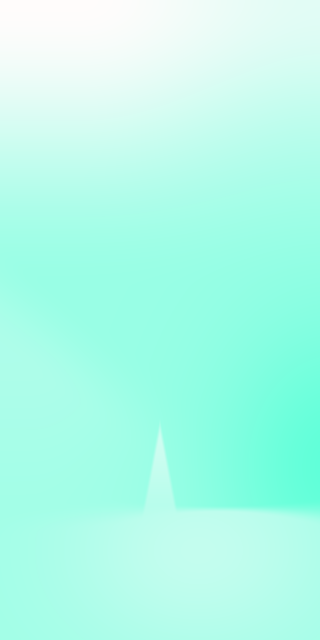
Give the GLSL for this background, as a Shadertoy shader.

```glsl
// A pale mint haze: white light at the top, a deep green glow at the right,
// and a slim cone standing behind a softly lit hill. Every part adjusts one
// lightness value, which a two-colour ramp finally turns into colour.

#define DEEP_MINT vec3(0.38, 1.0, 0.85)
#define PALE_WHITE vec3(1.0, 0.987, 0.986)
#define GLOW_CENTER vec2(1.05, 0.27)
#define GLOW_SIZE vec2(0.36, 0.23)
#define HILL_CREST vec2(0.68, 0.205)
#define HILL_LIGHT vec2(0.62, 0.14)
#define HILL_LIGHT_SIZE vec2(0.42, 0.16)
#define CONE_APEX vec2(0.5, 0.335)
#define CONE_SLOPE 0.38

float softSpot(vec2 p, vec2 center, vec2 size) {
    vec2 q = (p - center) / size;
    return exp(-dot(q, q));
}

float skyLightness(vec2 p) {
    // White light from above, dimmer towards the right
    float light = 0.60 + 0.40 * smoothstep(0.55, 1.0, p.y);
    light -= 0.115 * smoothstep(0.25, 1.0, p.x) * smoothstep(0.55, 0.87, p.y);

    // Deep green glow
    light -= 0.225 * softSpot(p, GLOW_CENTER, GLOW_SIZE);

    // Pale diagonal haze at the left
    float belowDiagonal = 0.59 - 0.4 * p.x - p.y;
    float haze = smoothstep(-0.03, 0.13, belowDiagonal);
    haze *= 1.0 - smoothstep(0.1, 0.85, p.x);
    haze *= mix(0.5, 1.0, smoothstep(0.2, 0.45, p.y));
    return light + 0.08 * haze;
}

float coneMask(vec2 p, float pixel) {
    float halfWidth = CONE_SLOPE * (CONE_APEX.y - p.y);
    float inside = halfWidth - abs(p.x - CONE_APEX.x);
    float blur = 0.005 + pixel;
    return smoothstep(-blur, blur, inside);
}

float hillMask(vec2 p, float pixel) {
    // The curved edge blurs away from its crest
    float offset = p.x - HILL_CREST.x;
    float edge = HILL_CREST.y - 0.055 * offset * offset;
    float blur = 0.004 + pixel + 0.16 * offset * offset;
    blur = min(blur, 0.022);
    return smoothstep(-blur, blur, edge - p.y);
}

void mainImage(out vec4 fragColor, in vec2 fragCoord) {
    vec2 p = fragCoord / iResolution.xy;
    float pixel = 1.0 / iResolution.y;

    float light = skyLightness(p);

    // Cone, brightest near its tip
    float coneLight = mix(0.72, 0.81, smoothstep(0.2, 0.32, p.y));
    light = mix(light, coneLight, coneMask(p, pixel));

    // Hill in front of the cone
    float hillLight = 0.63 + 0.135 * softSpot(p, HILL_LIGHT, HILL_LIGHT_SIZE);
    light = mix(light, hillLight, hillMask(p, pixel));

    // Lightness to colour
    float ramp = (light - DEEP_MINT.r) / (PALE_WHITE.r - DEEP_MINT.r);
    fragColor = vec4(mix(DEEP_MINT, PALE_WHITE, clamp(ramp, 0.0, 1.0)), 1.0);
}
```
